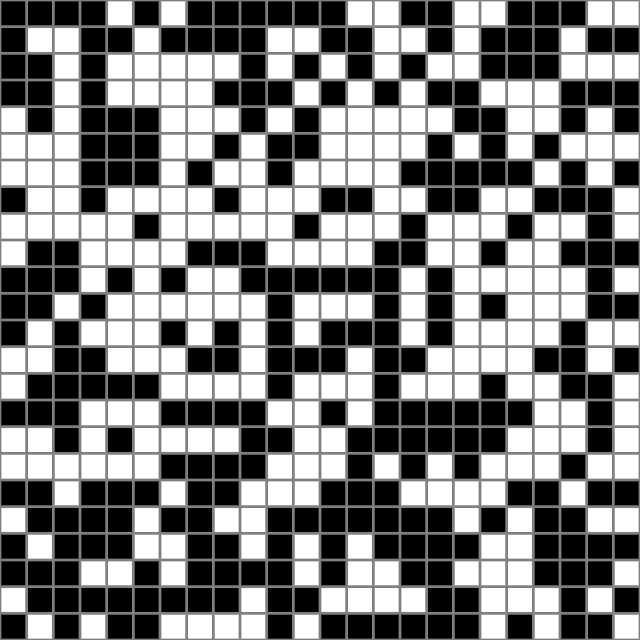
Give the GLSL for this texture, as a WebGL 2 fragment shader.

```glsl
#version 300 es
precision highp float;
// Square grid of randomly black or white cells, parted by thin grey lines.
// Each cell is coloured by an integer hash of its index; the lines are
// a distance to the nearest cell border, smoothed over one pixel.

uniform vec2 u_resolution;
out vec4 fragColor;

const float CELLS = 24.0;          // cells across the canvas
const float LINE_WIDTH = 0.104;    // in units of a cell
const float BLACK_SHARE = 0.48;    // chance of a cell being black
const uint SEED = 17u;
const vec3 BLACK = vec3(0.0);
const vec3 WHITE = vec3(1.0);
const vec3 LINE_GREY = vec3(0.5);

// Integer mixing of a cell index to a value in 0..1
float hashCell(uvec2 cell) {
    uvec2 v = (cell + SEED) * 1664525u + 1013904223u;
    v.x += v.y * 1664525u;
    v.y += v.x * 1664525u;
    v ^= v >> 16u;
    v.x += v.y * 1664525u;
    v.y += v.x * 1664525u;
    v ^= v >> 16u;
    return float(v.x >> 8u) / 16777216.0;
}

// Distance to the nearest cell border, in units of a cell
float borderDistance(vec2 p) {
    vec2 d = 0.5 - abs(fract(p) - 0.5);
    return min(d.x, d.y);
}

void main() {
    float side = min(u_resolution.x, u_resolution.y);
    vec2 p = gl_FragCoord.xy / side * CELLS;
    float pixel = CELLS / side;

    // Cell fill
    float isWhite = step(BLACK_SHARE, hashCell(uvec2(floor(p))));
    vec3 colour = mix(BLACK, WHITE, isWhite);

    // Grid lines with pixel coverage
    float edge = 0.5 * LINE_WIDTH - borderDistance(p);
    float line = clamp(edge / pixel + 0.5, 0.0, 1.0);
    colour = mix(colour, LINE_GREY, line);

    fragColor = vec4(colour, 1.0);
}
```
